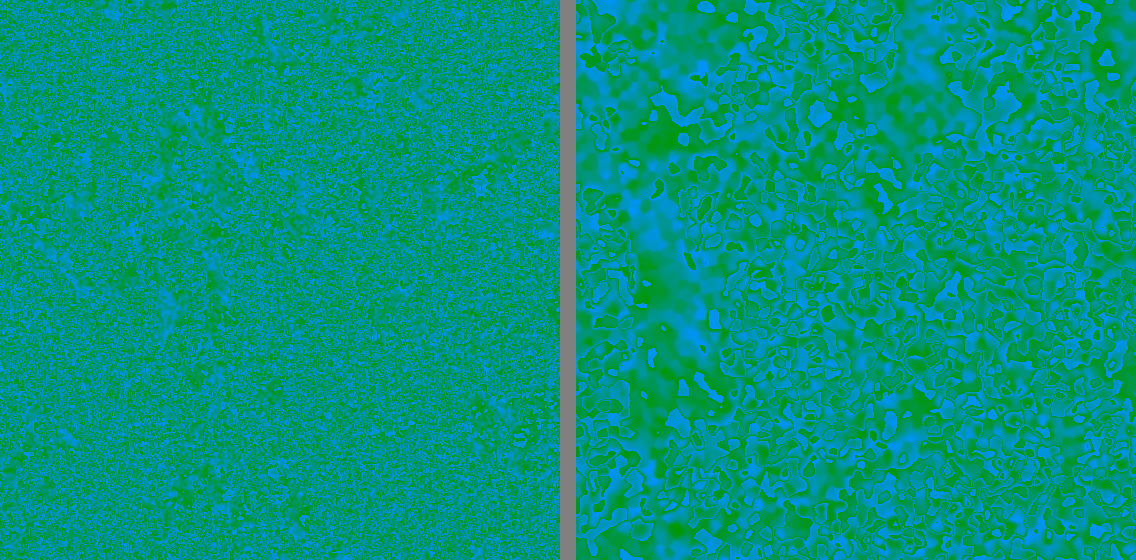
Left: the whole. Right: its middle third, enlarged.
This texture is drawn by a WebGL 1 fragment shader. Its source:

```glsl
precision highp float;
// Fine labyrinth of green-to-blue contours, broken by small calm ragged spots.
// Layers of blended cellular noise form a height; its fractional part is the
// colour ramp, so every whole step leaves a crisp blue/green edge.
uniform vec2 u_resolution;

const vec3 GREEN = vec3(0.0, 0.592, 0.03);
const vec3 BLUE = vec3(0.0, 0.578, 1.0);

// Three random values per cell: point offset (xy) and point height (z)
vec3 hash3(vec2 cell) {
  vec3 k = vec3(dot(cell, vec2(127.1, 311.7)),
                dot(cell, vec2(269.5, 183.3)),
                dot(cell, vec2(419.2, 371.9)));
  return fract(sin(k) * 43758.545);
}

// Smooth cellular noise: heights of nearby points blended by distance,
// centred on zero
float cellNoise(vec2 p, float seed) {
  vec2 cell = floor(p);
  vec2 local = p - cell;
  float total = 0.0;
  float weights = 0.0;
  for (int y = -1; y <= 1; y++) {
    for (int x = -1; x <= 1; x++) {
      vec2 neighbour = vec2(float(x), float(y));
      vec3 point = hash3(cell + neighbour + seed);
      vec2 toPoint = neighbour + point.xy - local;
      float weight = exp(-6.0 * dot(toPoint, toPoint));
      total += weight * point.z;
      weights += weight;
    }
  }
  return total / weights - 0.5;
}

// Share of fine detail: low in scattered small spots, full elsewhere
float roughness(vec2 p) {
  vec2 tall = p * vec2(1.0, 0.75);
  float spots = 0.6 * cellNoise(tall * 38.0, 11.0)
              + 0.55 * cellNoise(p * 7.0, 23.0);
  return mix(0.25, 1.0, smoothstep(-0.3, 0.0, spots));
}

float height(vec2 p, float rough) {
  vec2 tall = p * vec2(1.0, 0.82);
  float broad = 0.4 * cellNoise(p * 9.0, 37.0)
              + 0.9 * cellNoise(tall * 36.0, 41.0);
  float fine = 1.3 * cellNoise(tall * 85.0, 53.0)
             + 2.6 * cellNoise(p * 170.0, 67.0);
  return broad + rough * fine;
}

// Sawtooth whose falling edge is softened over the given width
float softSaw(float h, float width) {
  float phase = fract(h);
  return phase - smoothstep(1.0 - width, 1.0, phase) * phase;
}

void main() {
  float pixel = 1.0 / min(u_resolution.x, u_resolution.y);
  vec2 p = gl_FragCoord.xy * pixel;

  // Height and its change across one pixel
  float rough = roughness(p);
  float h = height(p, rough);
  vec2 slope = vec2(height(p + vec2(pixel, 0.0), rough),
                    height(p + vec2(0.0, pixel), rough)) - h;

  float edge = clamp(0.2 * length(slope), 0.002, 0.06);
  gl_FragColor = vec4(mix(GREEN, BLUE, softSaw(h + 0.45, edge)), 1.0);
}
```
